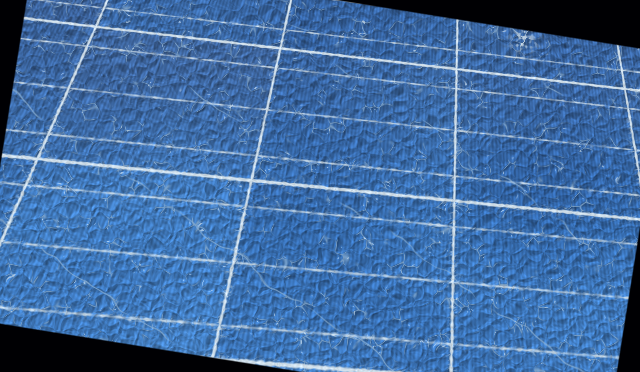
Reproduce this texture procedurally as a WebGL 1 fragment shader.

```glsl
precision highp float;
uniform vec2 u_resolution;

#define CELL_SIZE vec2(0.54, 0.41)
#define FINGERS 52.0
#define SHARD_SCALE 34.0
#define SEAM_WIDTH 0.0042
#define BUS_WIDTH 0.0024
#define CRACK_SPACING 0.36
#define BURST_CENTER vec2(1.408, 0.108)
#define DEEP_BLUE vec3(0.17, 0.36, 0.61)
#define BRIGHT_BLUE vec3(0.26, 0.49, 0.75)
#define DUSTY_BLUE vec3(0.24, 0.38, 0.59)
#define GLASS_GLINT vec3(0.56, 0.70, 0.83)
#define SILVER vec3(0.86, 0.91, 0.94)

vec2 hash2(vec2 p) {
  vec3 q = fract(p.xyx * vec3(0.1031, 0.1030, 0.0973));
  q += dot(q, q.yzx + 33.33);
  return fract((q.xx + q.yz) * q.zy);
}

float cornerSlope(vec2 corner, vec2 offset) {
  return dot(hash2(corner) * 2.0 - 1.0, offset);
}

float gradNoise(vec2 p) {
  vec2 i = floor(p), f = fract(p);
  vec2 w = f * f * f * (f * (f * 6.0 - 15.0) + 10.0);
  vec2 e = vec2(1.0, 0.0);
  return mix(mix(cornerSlope(i, f), cornerSlope(i + e, f - e), w.x),
             mix(cornerSlope(i + e.yx, f - e.yx), cornerSlope(i + 1.0, f - 1.0), w.x), w.y);
}

// Gap between the two nearest shard centres: zero along a fracture
float shardEdge(vec2 p) {
  vec2 i = floor(p), f = fract(p);
  float nearest = 8.0, second = 8.0;
  for (int y = -1; y <= 1; y++) {
    for (int x = -1; x <= 1; x++) {
      vec2 o = vec2(float(x), float(y));
      float d = length(o + hash2(i + o) - f);
      second = min(second, max(nearest, d));
      nearest = min(nearest, d);
    }
  }
  return second - nearest;
}

// Perspective from the canvas to solar cell units
vec2 panelCoords(vec2 p) {
  float depth = p.y - 0.2361 * p.x + 2.5215;
  return vec2(4.74 * (p.x + 0.441 * p.y - 0.2892),
              7.82 * (p.y - 0.1177 * p.x - 0.0414)) / depth;
}

float stroke(float d, float halfWidth, float px) {
  return 1.0 - smoothstep(halfWidth - px, halfWidth + px, d);
}

void main() {
  float px = 1.0 / u_resolution.y;
  vec2 p = vec2(gl_FragCoord.x, u_resolution.y - gl_FragCoord.y) * px;
  vec2 grid = panelCoords(p);
  vec2 cell = floor(grid);

  // Cell tint, brighter towards the front
  vec2 tint = hash2(cell + 17.0);
  float cloud = gradNoise(p * 3.0);
  float light = clamp(0.22 + 0.5 * p.y + 0.45 * (tint.x - 0.4) + 0.5 * cloud, 0.0, 1.0);
  vec3 color = mix(DEEP_BLUE, BRIGHT_BLUE, light);
  float dust = (1.0 - smoothstep(0.1, 0.65, p.y)) * (0.35 + 0.5 * tint.y);
  color = mix(color, DUSTY_BLUE, dust);

  // Fine conductor fingers
  float fingerFade = 1.0 - smoothstep(0.003, 0.006, px);
  color *= 1.0 + 0.07 * fingerFade * cos(6.2832 * FINGERS * grid.x);

  // Shattered glass relief
  vec2 warp = vec2(gradNoise(p * 28.0), gradNoise(p * 28.0 + 71.0));
  vec2 shards = (p + 0.016 * warp) * SHARD_SCALE;
  float edge = shardEdge(shards);
  float relief = edge - shardEdge(shards + vec2(0.08, 0.12));
  float grain = gradNoise(p * 115.0 + 3.0 * warp);
  color *= 1.0 + 0.75 * relief + 0.28 * grain;

  // Scattered glints on fracture edges
  float patches = gradNoise(p * 19.0 + 40.0) + 0.5 * gradNoise(p * 47.0);
  float glint = stroke(edge, 0.06, 0.05 + px * SHARD_SCALE * 0.5);
  color = mix(color, GLASS_GLINT, 0.8 * glint * smoothstep(0.04, 0.32, patches));
  color = mix(color, SILVER, 0.6 * smoothstep(0.3, 0.5, grain) * smoothstep(0.0, 0.3, patches));

  // Long diagonal cracks
  float diagonal = p.y - 0.72 * p.x + 0.13 + 0.05 * gradNoise(p * 7.0) + 0.012 * warp.x;
  float toCrack = abs(fract(diagonal / CRACK_SPACING + 0.5) - 0.5) * CRACK_SPACING * 0.81;
  float crackGate = smoothstep(-0.12, 0.2, gradNoise(p * 9.0 + 12.0) + 0.4 * (p.y - 0.5));
  color = mix(color, GLASS_GLINT, 0.75 * crackGate * stroke(toCrack, 0.0016, 0.0007 + px * 0.6));

  // Cell seams and busbars, frayed by slanted splinters
  vec2 toSeam = abs(fract(grid + 0.5) - 0.5) * CELL_SIZE;
  float toBus = abs(fract(grid.y * 3.0) - 0.5) / 3.0 * CELL_SIZE.y;
  float ragged = 0.0035 * gradNoise(p * 75.0) + 0.002 * grain;
  float seam = max(stroke(toSeam.x + ragged, SEAM_WIDTH * 0.8, px),
                   stroke(toSeam.y + ragged, SEAM_WIDTH, px));
  float bus = stroke(toBus + ragged, BUS_WIDTH, px);
  bus *= clamp(0.75 + 1.2 * gradNoise(p * 42.0 + 9.0), 0.3, 1.0);
  float splinter = smoothstep(0.06, 0.3, gradNoise(vec2(p.x * 50.0 - p.y * 15.0, (p.y + 0.35 * p.x) * 150.0)));
  float fray = exp(-min(toSeam.x, toSeam.y) / 0.006) + 0.65 * exp(-toBus / 0.005);
  float silver = max(max(seam * 0.93, bus * 0.85), splinter * min(fray, 1.0) * 0.85);
  color = mix(color, SILVER * (1.0 + 0.2 * grain), silver);

  // Impact burst
  float burst = exp(-dot(p - BURST_CENTER, p - BURST_CENTER) / 0.0011);
  float crumbs = smoothstep(-0.05, 0.3, gradNoise(p * 85.0 + 5.0) + 0.3 * glint);
  color = mix(color, SILVER, 0.85 * burst * crumbs);

  // Tilted frame with black surroundings
  vec2 tilted = vec2(p.x + 0.16 * p.y, p.y - 0.16 * p.x);
  vec2 inside = min(tilted - vec2(0.072, -0.1446), vec2(1.818, 0.870) - tilted);
  float panel = smoothstep(-px, px, min(inside.x, inside.y));
  gl_FragColor = vec4(mix(vec3(0.0, 0.0, 0.01), clamp(color, 0.0, 1.0), panel), 1.0);
}
```
